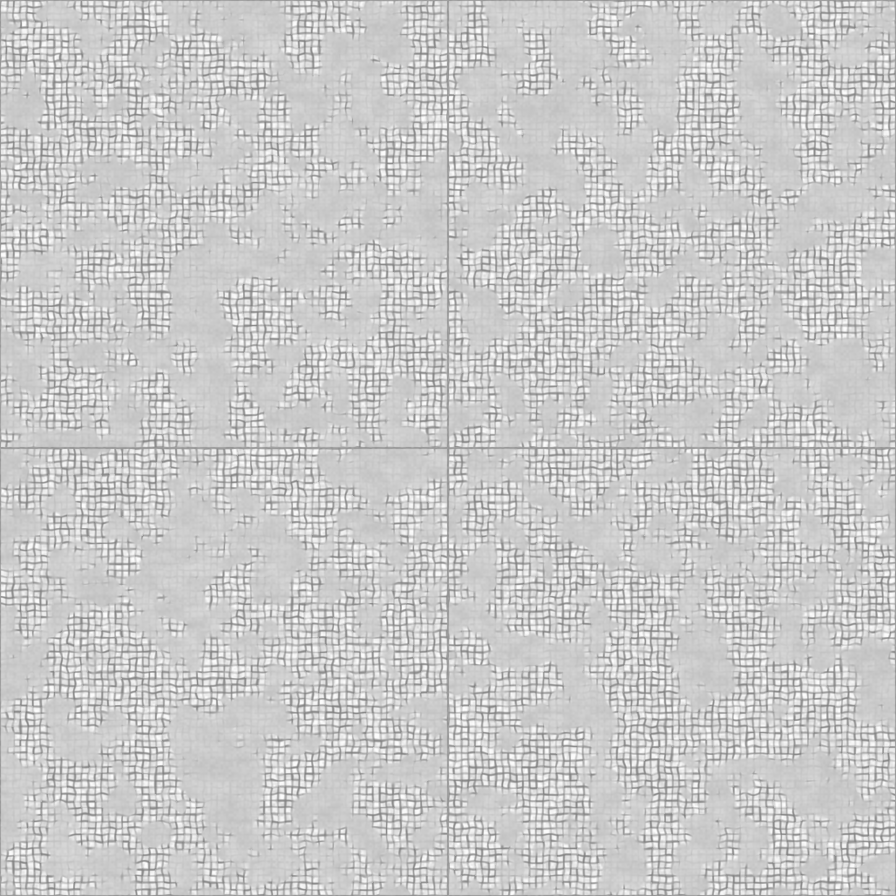
This texture is drawn by a Shadertoy shader. Its source:

```glsl
const float TILES = 2.0;             // tiles across and down
const float CELLS = 66.0;            // woven cells along a tile side
const float JOINT_HALF = 0.0026;     // half joint width, in tile sides
const float GAP_WIDTH = 0.30;        // soft gap half width, in cells
const float WARP = 0.38;             // thread wander, in cells
const float PATCH_SIZE = 4.5;        // worn patch size, in cells
const float GRAIN_SCALE = 2.6;       // grain per cell
const vec3 JOINT_COLOR = vec3(0.60);
const vec3 GAP_COLOR = vec3(0.50);
const vec3 THREAD_DIM = vec3(0.83);
const vec3 THREAD_LIT = vec3(0.99);
const vec3 WORN_DARK = vec3(0.745);
const vec3 WORN_LIGHT = vec3(0.86);

float hash(vec2 cell, float seed) {
    uvec3 q = uvec3(ivec3(cell, seed)) * uvec3(1597334677u, 3812015801u, 2798796415u);
    uint n = q.x ^ q.y ^ q.z;
    n = (n ^ (n >> 16)) * 2146121005u;
    n = (n ^ (n >> 15)) * 2221713035u;
    n ^= n >> 16;
    return float(n >> 8) / 16777216.0;
}

float noise(vec2 p, float seed) {
    vec2 i = floor(p), f = fract(p);
    f = f * f * (3.0 - 2.0 * f);
    return mix(mix(hash(i, seed), hash(i + vec2(1, 0), seed), f.x),
               mix(hash(i + vec2(0, 1), seed), hash(i + vec2(1, 1), seed), f.x), f.y);
}

float fbm(vec2 p, float seed) {
    float sum = 0.0, amp = 0.5;
    for (int k = 0; k < 3; k++) {
        sum += amp * noise(p, seed + float(k));
        p = p * 2.03 + 7.1;
        amp *= 0.5;
    }
    return sum / 0.875;
}

void mainImage(out vec4 fragColor, in vec2 fragCoord) {
    vec2 uv = fragCoord / iResolution.xy * TILES;
    vec2 tile = floor(uv), local = fract(uv);
    float pixel = TILES / min(iResolution.x, iResolution.y);
    float seed = 20.0 * (tile.x + TILES * tile.y);

    // Slightly wandering grid of threads
    vec2 p = local * CELLS;
    vec2 q = p + WARP * (vec2(noise(p * 0.8, seed + 1.0), noise(p * 0.8, seed + 2.0)) - 0.5);
    vec2 cell = floor(q), inside = fract(q), edge = floor(q + 0.5);
    vec2 gapDistance = 0.5 - abs(inside - 0.5);
    vec2 gap = 1.0 - smoothstep(0.0, max(GAP_WIDTH, 0.75 * pixel * CELLS), gapDistance);

    // Each gap segment has its own depth
    vec2 depth = 0.25 + 0.65 * vec2(hash(vec2(edge.x, cell.y), seed + 3.0),
                                    hash(vec2(cell.x, edge.y), seed + 4.0));
    vec2 open = 1.0 - gap * depth;
    float height = open.x * open.y;

    // Crisp weave
    float grain = noise(p * GRAIN_SCALE, seed + 5.0);
    float lit = 0.55 * hash(cell, seed + 6.0) + 0.6 * grain;
    vec3 weave = mix(GAP_COLOR, mix(THREAD_DIM, THREAD_LIT, clamp(lit, 0.0, 1.0)), height);

    // Flat worn weave with faint threads
    float faint = 0.5 * height * noise(q * 0.5, seed + 7.0) + 0.3 * grain
                + 0.25 * noise(p * vec2(0.25, 1.0), seed + 8.0);
    vec3 worn = mix(WORN_DARK, WORN_LIGHT, clamp(faint, 0.0, 1.0));

    // Irregular patches, broken up cell by cell
    float wear = fbm(p / PATCH_SIZE, seed + 9.0) + 0.16 * (noise(q, seed + 13.0) - 0.5);
    vec3 color = mix(worn, weave, smoothstep(0.38, 0.54, wear));

    // Joints around the tiles
    vec2 border = 0.5 - abs(local - 0.5);
    float jointDistance = min(border.x, border.y) - JOINT_HALF;
    float joint = 1.0 - smoothstep(-0.5 * pixel, 0.5 * pixel, jointDistance);
    color = mix(color, JOINT_COLOR + 0.08 * (grain - 0.5), 0.85 * joint);

    fragColor = vec4(color, 1.0);
}
```
